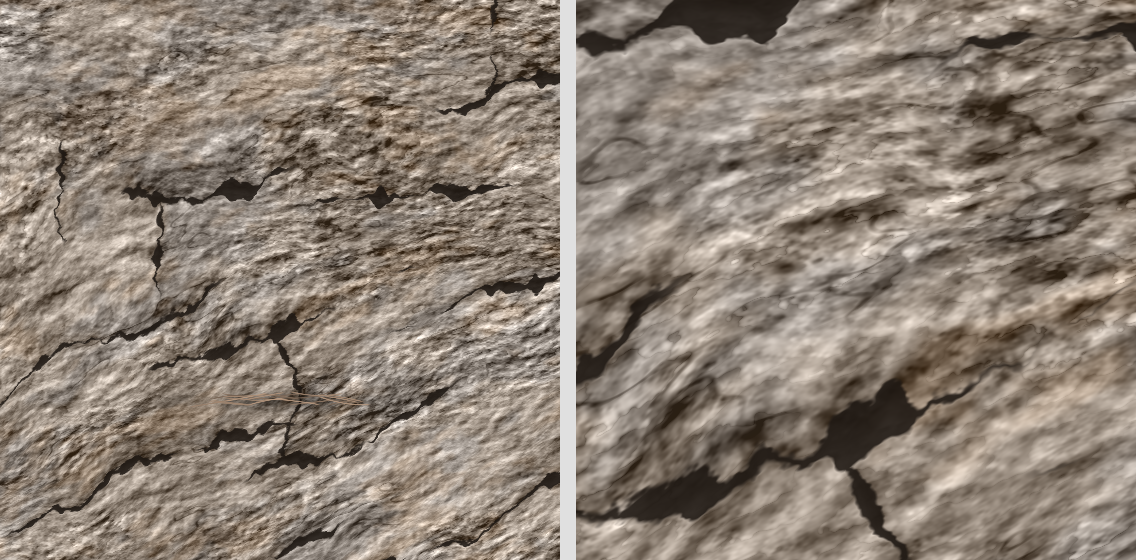
Left: the whole. Right: its middle third, enlarged.
A Shadertoy shader for this texture:

```glsl
// Weathered layered rock: crisp slanted grain and ledges from stretched noise,
// broken by ragged cracks with shaded undersides and by many small creases,
// plus a small drift of dry needles caught in a hollow.

float hash(vec2 p) {
    vec3 q = fract(p.xyx * 0.1031);
    q += dot(q, q.yzx + 33.33);
    return fract((q.x + q.y) * q.z);
}

float noise(vec2 p) {
    vec2 i = floor(p), f = fract(p);
    f = f * f * (3.0 - 2.0 * f);
    return mix(mix(hash(i), hash(i + vec2(1, 0)), f.x),
               mix(hash(i + vec2(0, 1)), hash(i + vec2(1, 1)), f.x), f.y);
}

// Rough fractal noise; the mirrored turn keeps the grain direction stable.
float fbm(vec2 p) {
    float sum = 0.0, weight = 1.0, total = 0.0;
    for (int i = 0; i < 4; i++) {
        sum += weight * noise(p);
        total += weight;
        weight *= 0.72;
        p = mat2(1.95, 0.45, 0.45, -1.95) * p + 17.3;
    }
    return sum / total;
}

// Band that brightens upward and falls off under the next ledge.
float ledge(float s) {
    float f = fract(s);
    return f * (1.0 - smoothstep(0.72, 1.0, f)) - 0.35;
}

// Ragged crack; r is (along, across). Returns (open gap, soft shade).
vec2 crack(vec2 r, float span, float seed, float wide) {
    float taper = 1.0 - smoothstep(0.4, 1.0, abs(r.x) / span);
    float d = r.y - 0.045 * (noise(vec2(r.x * 6.0, seed)) - 0.5)
            - 0.022 * (noise(vec2(r.x * 23.0, seed + 3.0)) - 0.5)
            - 0.009 * (noise(vec2(r.x * 80.0, seed + 5.0)) - 0.5);
    float open = noise(vec2(r.x * 17.0, seed + 9.0)) * (0.5 + noise(vec2(r.x * 60.0, seed + 11.0)));
    float width = wide * taper * open * open;
    float gap = 1.0 - smoothstep(width - 0.001, width + 0.0025, abs(d));
    float reach = 2.2 * wide;
    float under = d > 0.0 ? exp(-d / reach) : -0.3 * exp(d / (0.7 * reach));
    under = mix(0.35, under, smoothstep(0.0, 0.004, abs(d)));
    return vec2(gap * smoothstep(0.05, 0.3, open * taper), under * taper * (0.4 + open));
}

vec3 addNeedles(vec3 color, vec2 p) {
    vec2 hollow = (p - vec2(0.5, 0.283)) / vec2(0.17, 0.014);
    color *= 1.0 - 0.4 * exp(-dot(hollow, hollow));
    for (int i = 0; i < 22; i++) {
        float k = float(i), bend = hash(vec2(k, 21.0)) - 0.5;
        vec2 spread = vec2(hash(vec2(k, 31.0)), hash(vec2(k, 41.0))) - 0.5;
        vec2 r = p - vec2(0.5, 0.285) - vec2(0.25, 0.02) * spread;
        r.y += r.x * (0.4 * (hash(vec2(k, 51.0)) - 0.5) + 5.0 * bend * r.x);
        float mask = (1.0 - smoothstep(0.0003, 0.0017, abs(r.y)))
                   * (1.0 - smoothstep(0.03, 0.04, abs(r.x) + 0.02 * bend));
        color = mix(color, vec3(0.65, 0.54, 0.45) * (0.65 + 0.5 * hash(vec2(k, 61.0))), 0.85 * mask);
    }
    return color;
}

void mainImage(out vec4 fragColor, in vec2 fragCoord) {
    vec2 p = fragCoord / iResolution.y;

    // Layer coordinate: steeper toward the bottom, gently warped.
    float v = p.y - mix(0.42, 0.12, smoothstep(0.2, 0.95, p.y)) * (p.x - 0.5);
    v += 0.035 * (noise(p * vec2(4, 6)) - 0.5) + 0.014 * (noise(p * 14.0) - 0.5);
    vec2 q = vec2(p.x, v);

    // Broad patches, rounded relief and fine crystalline grain.
    float broad = fbm(q * vec2(4, 9) + 5.0);
    vec2 bump = q * vec2(11, 25) + 40.0;
    float relief = fbm(bump) - fbm(bump + vec2(-0.15, 0.4));
    vec2 fine = q * vec2(36, 72) + 80.0;
    float grain = fbm(fine);
    float sparkle = grain - fbm(fine + vec2(-0.2, 0.5));
    float rough = smoothstep(0.3, 0.7, noise(q * vec2(6, 11) + 60.0));
    float tone = 0.575 + 0.4 * (broad - 0.5) + 0.36 * relief;
    tone += (0.8 + 0.4 * rough) * (0.55 * (grain - 0.5) + 0.45 * sparkle);

    // Ledges, thin streaks along the grain and small broken creases.
    tone += 0.12 * ledge(v * 9.0 + 2.0 * noise(q * vec2(4, 7))) * (1.0 - 0.5 * rough);
    tone += 0.13 * ledge(v * 24.0 + 2.5 * noise(q * vec2(9, 14))) * rough;
    float streak = 1.0 - abs(2.0 * noise(q * vec2(34, 110) + 2.0 * grain) - 1.0);
    tone -= 0.16 * pow(streak, 6.0) * (0.35 + 0.65 * rough);
    float side = fbm(q * vec2(5, 14) + 200.0) - 0.5 + 0.05 * (grain - 0.5);
    float patchy = smoothstep(0.48, 0.68, noise(q * vec2(9, 16) + 90.0));
    tone -= 0.2 * patchy * (1.0 - smoothstep(0.0, 0.022, abs(side)));
    tone -= 0.09 * patchy * smoothstep(0.0, 0.015, side) * (1.0 - smoothstep(0.015, 0.1, side));

    // Long cracks follow the layers; a few short joints cut across them.
    float ragged = 0.016 * (grain - 0.5);
    vec2 split = vec2(0);
    for (int i = 0; i < 15; i++) {
        float k = float(i);
        bool steep = i > 10;
        vec2 start = steep ? fract(vec2(0.55, 0.27) + (k - 11.0) * vec2(0.37, 0.618))
                           : vec2(fract(0.8 + 0.618 * k), 0.085 * k - 0.08);
        vec2 r = (steep ? p.yx : q) - start + vec2(0, ragged);
        float span = (steep ? 0.07 : 0.18) + (steep ? 0.08 : 0.2) * hash(vec2(k, 3.0));
        vec2 c = crack(r, span, 20.0 * k, steep ? 0.006 : 0.012);
        split = vec2(max(split.x, c.x), split.y + c.y);
    }
    tone -= 0.2 * clamp(split.y, -0.5, 1.2);

    // Warm grey palette with rusty and pale patches.
    vec3 color = max(tone, 0.12) + vec3(0.05, 0.0, -0.05);
    color += vec3(0.022, 0.0, -0.022) * smoothstep(0.52, 0.68, fbm(q * vec2(7, 12) + 120.0));
    color += vec3(-0.015, 0.0, 0.018) * smoothstep(0.5, 0.65, fbm(q * vec2(5, 8) + 150.0));
    color = mix(color, vec3(0.12, 0.095, 0.075), 0.9 * split.x);
    fragColor = vec4(clamp(addNeedles(color, p), 0.0, 1.0), 1.0);
}
```
